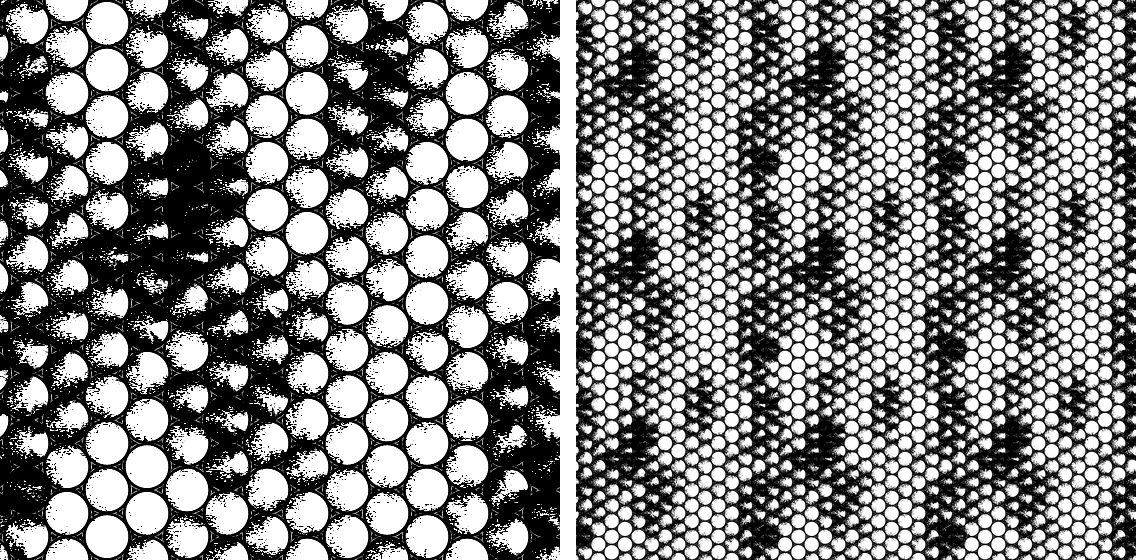
Left, the tile; right, the same tile 3 across and 3 down.
Write a Shadertoy shader that draws this texture.

```glsl
// Honeycomb of round cells, 14 staggered columns by 12 rows, in stark black and white.
// Each disc carries a wedge-shaped highlight eaten away by scratchy gradient noise;
// a slow wrapping brightness field makes clusters of clean and of dark cells.

const float TAU = 6.2831853;
const vec2 GRID = vec2(14.0, 12.0);     // columns, rows (even number of columns)
const float FIRST_COLUMN = 0.675;       // centre of column 0, in column widths
const float DISC_RADIUS = 0.457;        // in row heights
const float HAIRLINE_RADIUS = 0.525;
const float HAIRLINE_WIDTH = 0.016;
const float TONE_STEPS = 5.0;

uint scramble(uint n) {
    n = (n ^ (n >> 16)) * 0x7feb352dU;
    n = (n ^ (n >> 15)) * 0x846ca68bU;
    return n ^ (n >> 16);
}

// Random value from 0 to 1 for a non-negative whole point
float hash(vec2 p, float seed) {
    uint n = scramble(uint(p.x) + scramble(uint(p.y) + scramble(uint(seed))));
    return float(n >> 8) / 16777216.0;
}

float cornerSlope(vec2 corner, vec2 offset, float period) {
    float angle = TAU * hash(mod(corner, period), 7.0);
    return dot(vec2(cos(angle), sin(angle)), offset);
}

// Gradient noise that repeats after a whole period
float gradientNoise(vec2 p, float period) {
    vec2 i = floor(p), f = p - i;
    vec2 u = f * f * f * (f * (f * 6.0 - 15.0) + 10.0);
    vec2 e = vec2(1.0, 0.0);
    float low = mix(cornerSlope(i, f, period), cornerSlope(i + e.xy, f - e.xy, period), u.x);
    float high = mix(cornerSlope(i + e.yx, f - e.yx, period), cornerSlope(i + e.xx, f - e.xx, period), u.x);
    return mix(low, high, u.y);
}

float wave(float v, float crest, float count) {
    return cos(TAU * count * (v - crest));
}

// Smooth periodic band around a centre line
float band(float v, float centre) {
    float s = 0.5 + 0.5 * wave(v, centre, 1.0);
    return s * s;
}

// Slow brightness over the tile: bright clusters above and below a dark belt
float brightnessField(vec2 uv) {
    float upper = band(uv.y, 0.82) * wave(uv.x, 0.17, 3.0);
    float lower = band(uv.y, 0.20) * wave(uv.x, 0.22, 2.0);
    float belt = band(uv.y, 0.53) * (0.4 + 0.8 * wave(uv.x, 0.2, 1.0));
    return 0.65 * (upper + lower - belt) + 0.9 * gradientNoise(uv * 5.0, 5.0);
}

// Nearest disc: offset from its centre in row heights (xy), wrapped cell index (zw)
vec4 nearestCell(vec2 uv) {
    vec4 best = vec4(9.0);
    float middle = round(uv.x * GRID.x - FIRST_COLUMN);
    for (float i = -1.0; i <= 1.0; i++) {
        float column = middle + i;
        float stagger = 0.5 - 0.5 * mod(column, 2.0);
        float row = round(uv.y * GRID.y - stagger);
        vec2 centre = vec2(column + FIRST_COLUMN, row + stagger) / GRID;
        vec2 offset = (uv - centre) * GRID.y;
        if (length(offset) < length(best.xy))
            best = vec4(offset, mod(vec2(column, row), GRID));
    }
    return best;
}

// Fine scratches, longer along x than along y
float scratches(vec2 p, vec2 seed) {
    return gradientNoise(p * vec2(13.0, 24.0) + seed, 256.0)
         + 0.7 * gradientNoise(p * vec2(27.0, 41.0) + seed.yx, 256.0);
}

// Highlight of one disc; white where positive
float highlight(vec2 offset, vec2 id, float brightness) {
    float angle = 0.1 + 1.5 * (hash(id, 1.0) - 0.5);
    vec2 axis = vec2(cos(angle), sin(angle));
    vec2 q = vec2(dot(offset, axis), dot(offset, vec2(-axis.y, axis.x))) / DISC_RADIUS;
    vec2 seed = floor(vec2(hash(id, 2.0), hash(id, 3.0)) * 200.0);

    float wedge = 0.5 * q.x - 0.9 * abs(q.y) - 0.3 * dot(q, q);
    float facets = 0.6 * gradientNoise(1.8 * q / max(length(q), 0.01) + seed + 0.5, 256.0);
    float grain = mix(0.35, 1.4, smoothstep(0.6, -0.6, q.x)) * scratches(offset, seed);
    return brightness + wedge + facets + grain;
}

void mainImage(out vec4 fragColor, in vec2 fragCoord) {
    vec2 uv = fragCoord / iResolution.xy;
    float pixel = GRID.y / iResolution.y;
    vec4 cell = nearestCell(uv);
    float r = length(cell.xy);

    // Disc with its worn highlight
    float stagger = 0.5 - 0.5 * mod(cell.z, 2.0);
    vec2 centre = vec2(cell.z + FIRST_COLUMN, cell.w + stagger) / GRID;
    float brightness = 0.88 + brightnessField(centre) + 0.6 * (hash(cell.zw, 4.0) - 0.5);
    float tone = highlight(cell.xy, cell.zw, brightness);
    float disc = smoothstep(0.5, -0.5, (r - DISC_RADIUS) / pixel);
    float ink = disc * smoothstep(-0.09, 0.09, tone);

    // Broken hairlines in the gaps between discs
    float hairline = clamp(0.5 + (0.5 * HAIRLINE_WIDTH - abs(r - HAIRLINE_RADIUS)) / pixel, 0.0, 1.0);
    float wear = smoothstep(-0.3, 0.2, gradientNoise(uv * 160.0, 160.0));
    ink = max(ink, 0.85 * hairline * wear);

    fragColor = vec4(vec3(round(ink * TONE_STEPS) / TONE_STEPS), 1.0);
}
```
